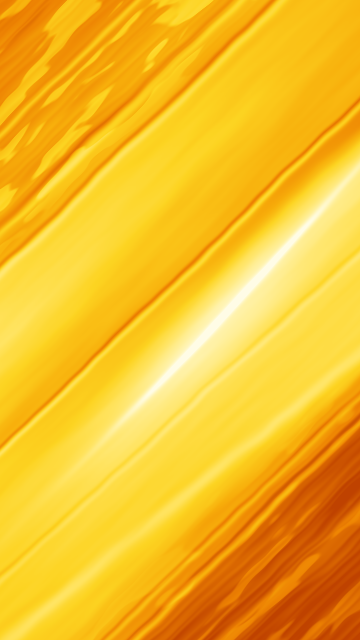
This background is drawn by a Shadertoy shader. Its source:

```glsl
const float SLOPE = 0.5456;        // rise of the streaks across the full width
const float WOBBLE = 0.009;        // sideways drift of the creases
const float GRAIN = 0.07;          // strength of the brushed texture
const float BLOB_HEAT = 0.23;      // yellow flecks in the orange corner
const float GLOW_HEAT = 0.34;      // broad glow around the white core
const float CORE_HEAT = 0.30;      // thin white core

// Colours from coolest to hottest, one every 0.2 of heat
const int COLOURS = 7;
const vec3 PALETTE[COLOURS] = vec3[](
    vec3(0.75, 0.26, 0.00), vec3(0.93, 0.51, 0.01), vec3(0.97, 0.68, 0.04),
    vec3(0.99, 0.83, 0.13), vec3(1.00, 0.89, 0.37), vec3(1.00, 0.94, 0.62),
    vec3(1.00, 0.99, 0.90));

// Band positions and heats, each at the left and right side of the canvas
const int BANDS = 16;
const vec2 BAND_EDGE[BANDS] = vec2[](
    vec2(-0.56), vec2(-0.30), vec2(-0.225), vec2(-0.195, -0.180),
    vec2(-0.13, -0.145), vec2(-0.06, -0.12), vec2(-0.01, -0.09), vec2(0.085, 0.055),
    vec2(0.15, 0.195), vec2(0.275, 0.268), vec2(0.31), vec2(0.36),
    vec2(0.47), vec2(0.56), vec2(0.605), vec2(1.0));
const vec2 BAND_HEAT[BANDS] = vec2[](
    vec2(0.0), vec2(0.07, 0.05), vec2(0.14, 0.07), vec2(0.34, 0.20),
    vec2(0.46, 0.32), vec2(0.56, 0.58), vec2(0.62, 0.73), vec2(0.60, 0.72),
    vec2(0.61, 0.82), vec2(0.60, 0.20), vec2(0.43, 0.42), vec2(0.55, 0.43),
    vec2(0.79, 0.46), vec2(0.70, 0.46), vec2(0.38, 0.44), vec2(0.20, 0.20));

vec2 randomGradient(vec2 cell) {
    vec2 k = vec2(dot(cell, vec2(127.1, 311.7)), dot(cell, vec2(269.5, 183.3)));
    return 2.0 * fract(sin(k) * 43758.5) - 1.0;
}

float gradientNoise(vec2 p) {
    vec2 i = floor(p), f = fract(p);
    vec2 w = f * f * f * (f * (f * 6.0 - 15.0) + 10.0);
    vec2 e = vec2(0.0, 1.0);
    float low = mix(dot(randomGradient(i), f),
                    dot(randomGradient(i + e.yx), f - e.yx), w.x);
    float high = mix(dot(randomGradient(i + e.xy), f - e.xy),
                     dot(randomGradient(i + e.yy), f - e.yy), w.x);
    return mix(low, high, w.y);
}

float bell(float d, float width) {
    return exp(-d * d / (width * width));
}

// Bright fold with a thin dark line on its upper side
float crease(float d, float width, float bright, float dark) {
    return bright * bell(d, width) - dark * bell(d - 1.9 * width, 0.8 * width);
}

float bandHeat(float across, float x) {
    float heat = BAND_HEAT[0].x;
    for (int i = 1; i < BANDS; i++) {
        float from = mix(BAND_EDGE[i - 1].x, BAND_EDGE[i - 1].y, x);
        float to = mix(BAND_EDGE[i].x, BAND_EDGE[i].y, x);
        float level = mix(BAND_HEAT[i].x, BAND_HEAT[i].y, x);
        heat = mix(heat, level, smoothstep(from, to, across));
    }
    return heat;
}

vec3 heatColour(float heat) {
    vec3 colour = PALETTE[0];
    for (int i = 1; i < COLOURS; i++)
        colour = mix(colour, PALETTE[i], clamp(heat * 5.0 - float(i - 1), 0.0, 1.0));
    return colour;
}

void mainImage(out vec4 fragColor, in vec2 fragCoord) {
    vec2 uv = fragCoord / iResolution.xy;
    float across = uv.y - SLOPE * uv.x;
    float along = 0.7 * (uv.y + SLOPE * uv.x);

    // Drifting streak coordinate
    float drift = gradientNoise(vec2(along * 7.0, across * 9.0))
                + 0.4 * gradientNoise(vec2(along * 24.0, across * 20.0));
    float s = across + WOBBLE * drift;
    float heat = bandHeat(s, uv.x);

    // Brushed texture and fine contour lines in the corners
    float brush = gradientNoise(vec2(along * 4.0, s * 32.0))
                + 0.5 * gradientNoise(vec2(along * 10.0 + 7.0, s * 70.0));
    float upper = smoothstep(0.57, 0.66, s);
    float lower = 1.0 - smoothstep(-0.20, -0.06, s);
    float corners = max(upper, lower);
    heat += GRAIN * brush * (1.0 + 0.8 * corners);
    heat += 0.022 * corners * sin(s * 330.0 + 7.0 * brush);

    // Ragged flecks
    float fleck = gradientNoise(vec2(along * 6.0 + 3.0, s * 27.0))
                + 0.45 * gradientNoise(vec2(along * 22.0, s * 62.0));
    heat += BLOB_HEAT * upper * smoothstep(0.08, 0.20, fleck);
    heat += 0.10 * lower * smoothstep(0.12, 0.28, fleck);

    // Long creases, from the upper left to the lower right
    heat += crease(s - 0.790, 0.006, 0.24, 0.08);
    heat += crease(s - 0.632, 0.009, 0.20, 0.18);
    heat += crease(s - 0.570, 0.007, 0.17, 0.26);
    heat += crease(s - 0.288, 0.006, 0.24, 0.24);
    heat += crease(s - mix(0.088, 0.057, uv.x), 0.006, 0.12, 0.10);
    heat += crease(s - mix(-0.01, -0.10, uv.x), 0.012, 0.13, 0.04);
    heat += crease(s + 0.165, 0.005, 0.14, 0.12);
    heat += crease(s + 0.207, 0.007, mix(0.34, 0.16, uv.x), 0.10);
    heat += crease(s + 0.342, 0.014, 0.13, 0.03);

    // Glow and white core
    float coreDistance = across - 0.150 - 0.045 * uv.x * uv.x - 0.003 * drift;
    heat += GLOW_HEAT * bell(coreDistance, 0.085) * bell(uv.x - 0.58, 0.36);
    heat += CORE_HEAT * bell(coreDistance, 0.009) * bell(uv.x - 0.65, 0.36);

    fragColor = vec4(heatColour(heat), 1.0);
}
```
